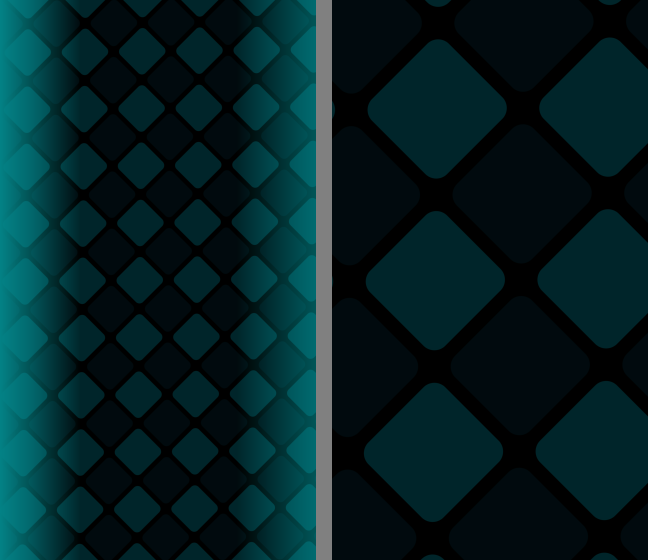
Left, the full canvas; right, a detail of the centre.
Write a WebGL 2 fragment shader that draws this pattern.

```glsl
#version 300 es
precision highp float;
// Checkered lattice of rounded teal diamonds on black, glowing in from both sides.

#define PITCH vec2(0.07305, 0.07150)  // tile spacing along the two diagonals
#define CENTER vec2(0.2496, 0.4996)   // middle of one bright tile
#define GAP 0.0083                    // width of the dark lines
#define CORNER 0.0092                 // corner radius of a tile
#define GLOW_LEFT 0.255               // reach of each glow, as a share of the width
#define GLOW_RIGHT 0.25
#define TEAL_LEFT vec3(0.012, 0.510, 0.525)
#define TEAL_RIGHT vec3(0.000, 0.335, 0.345)
#define BRIGHT_TILE vec3(0.000, 0.146, 0.163)
#define DARK_TILE vec3(0.002, 0.040, 0.053)

uniform vec2 u_resolution;
out vec4 fragColor;

float roundedBox(vec2 p, vec2 halfSize, float radius) {
  vec2 q = abs(p) - halfSize + radius;
  return length(max(q, 0.0)) + min(max(q.x, q.y), 0.0) - radius;
}

// Black in the middle, fading linearly to teal at the left and right edges
vec3 sideGlow(float x) {
  float left = clamp(1.0 - x / GLOW_LEFT, 0.0, 1.0);
  float right = clamp(1.0 - (1.0 - x) / GLOW_RIGHT, 0.0, 1.0);
  return TEAL_LEFT * left + TEAL_RIGHT * right;
}

void main() {
  float pixel = 1.0 / u_resolution.y;
  vec2 p = gl_FragCoord.xy * pixel - CENTER;

  // Diagonal axes turn the diamonds into upright boxes
  vec2 diagonal = vec2(p.x + p.y, p.x - p.y) * inversesqrt(2.0);
  vec2 cell = floor(diagonal / PITCH + 0.5);
  vec2 local = diagonal - cell * PITCH;

  float d = roundedBox(local, 0.5 * (PITCH - GAP), CORNER);
  float coverage = 1.0 - smoothstep(-0.7 * pixel, 0.7 * pixel, d);

  // Alternate bright and dark tiles
  float odd = mod(cell.x + cell.y, 2.0);
  vec3 tile = mix(BRIGHT_TILE, DARK_TILE, odd);

  // Tiles lighten the glow, less so where it is already strong
  vec3 glow = sideGlow(gl_FragCoord.x / u_resolution.x);
  float strength = glow.g / TEAL_LEFT.g;
  vec3 color = glow + tile * coverage * (1.0 - strength * strength);

  fragColor = vec4(color, 1.0);
}
```
